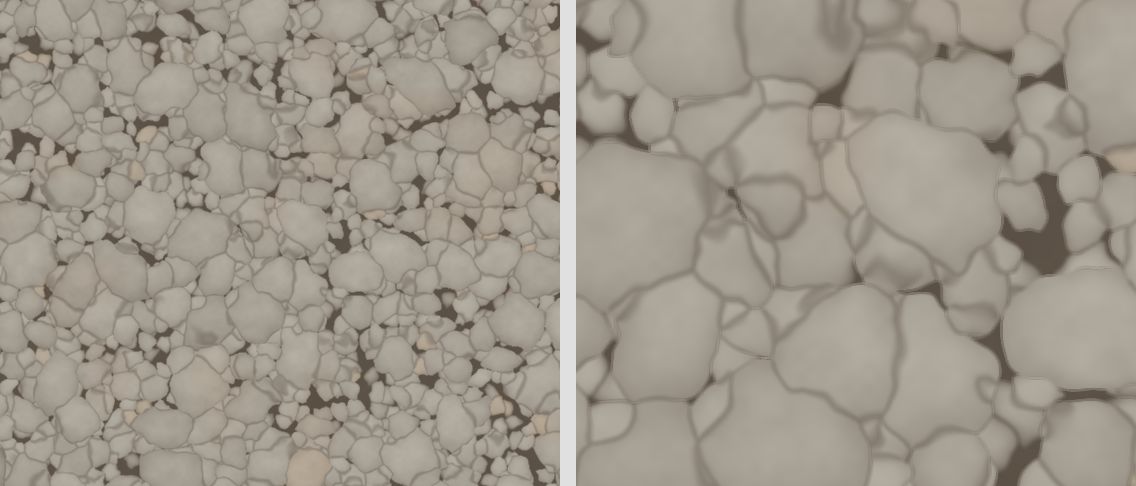
Left, the full canvas; right, a detail of the centre.
This texture is drawn by a WebGL 1 fragment shader. Its source:

```glsl
precision highp float;
// A heap of pale, lumpy mineral grains with brown shaded gaps.
uniform vec2 u_resolution;

struct Heap {
  float top;    // height of the uppermost grain
  float under;  // height of the grain just below it
  float rim;    // 0 at the grain centre, 1 at its outline
  float tilt;   // how far the surface faces the light
  float id;     // random value of the grain
};

float hash(vec2 p) {
  return fract(sin(dot(p, vec2(127.1, 311.7))) * 43758.5453);
}

float noise(vec2 p) {
  vec2 i = floor(p), f = fract(p);
  f = f * f * (3.0 - 2.0 * f);
  return mix(mix(hash(i), hash(i + vec2(1.0, 0.0)), f.x),
             mix(hash(i + vec2(0.0, 1.0)), hash(i + vec2(1.0, 1.0)), f.x), f.y);
}

// Drops one jittered grid of domed grains onto the heap.
void addGrains(inout Heap heap, vec2 p, float cells, float share, float seed) {
  vec2 home = floor(p * cells);
  for (int y = -1; y <= 1; y++) {
    for (int x = -1; x <= 1; x++) {
      vec2 cell = home + vec2(float(x), float(y));
      vec2 key = cell + seed;
      float id = hash(key);
      if (hash(key + 3.7) > share) continue;

      vec2 jitter = vec2(hash(key + 11.3), hash(key + 23.9));
      vec2 offset = p - (cell + 0.15 + 0.7 * jitter) / cells;
      float radius = (0.42 + 0.2 * hash(key + 31.1)) / cells;
      float angle = 6.283 * hash(key + 47.2);
      float stretch = 1.0 + 0.25 * hash(key + 59.8);
      vec2 axis = vec2(cos(angle), sin(angle));
      vec2 v = vec2(dot(offset, axis) / stretch,
                    dot(offset, vec2(-axis.y, axis.x)) * stretch) / radius;

      float rim = length(v) / (0.8 + 0.42 * noise(v * 1.7 + id * 40.0));
      if (rim < 1.0) {
        float height = 0.024 * hash(key + 71.4) + radius * sqrt(1.0 - rim * rim);
        if (height > heap.top) {
          float tilt = dot(offset, vec2(-0.3, 0.95)) / radius;
          heap = Heap(height, heap.top, rim, tilt, id);
        } else {
          heap.under = max(heap.under, height);
        }
      }
    }
  }
}

vec3 grainColor(vec2 p) {
  // Bend the outlines so that no grain is a clean ellipse.
  vec2 bent = p + 0.010 * (vec2(noise(p * 32.0), noise(p * 32.0 + 50.0)) - 0.5)
                + 0.004 * (vec2(noise(p * 85.0), noise(p * 85.0 + 50.0)) - 0.5);
  Heap heap = Heap(0.0, -0.02, 1.0, 0.0, 0.5);
  addGrains(heap, bent, 28.0, 0.95, 5.0);
  addGrains(heap, bent + 0.37, 17.0, 0.85, 141.0);
  addGrains(heap, bent + 0.71, 10.0, 0.55, 277.0);

  // Soft daylight, dark creases and darker hollows.
  float light = 0.99 - 0.17 * pow(heap.rim, 3.5) + 0.045 * heap.tilt;
  light += 0.09 * (heap.id - 0.5);
  light += 0.07 * (noise(p * 45.0) - 0.5) + 0.035 * (noise(p * 130.0) - 0.5);
  light *= mix(0.76, 1.0, smoothstep(0.0, 0.009, heap.top - heap.under));
  light *= mix(0.32, 1.0, smoothstep(-0.006, 0.024, heap.top));

  vec3 color = mix(vec3(0.21, 0.16, 0.115), vec3(0.675, 0.648, 0.605), light);
  // A few stained grains and faint warm patches.
  float stain = 0.6 * step(0.96, heap.id) + 0.25 * smoothstep(0.6, 0.9, noise(p * 9.0));
  return color * mix(vec3(1.0), vec3(1.02, 0.96, 0.89), stain);
}

void main() {
  vec2 p = gl_FragCoord.xy / u_resolution.y;
  // Four nearby samples give slightly soft edges.
  vec3 color = vec3(0.0);
  for (int i = 0; i < 4; i++) {
    vec2 corner = vec2(mod(float(i), 2.0), floor(float(i) / 2.0)) - 0.5;
    color += 0.25 * grainColor(p + 0.0018 * corner);
  }
  gl_FragColor = vec4(color, 1.0);
}
```
